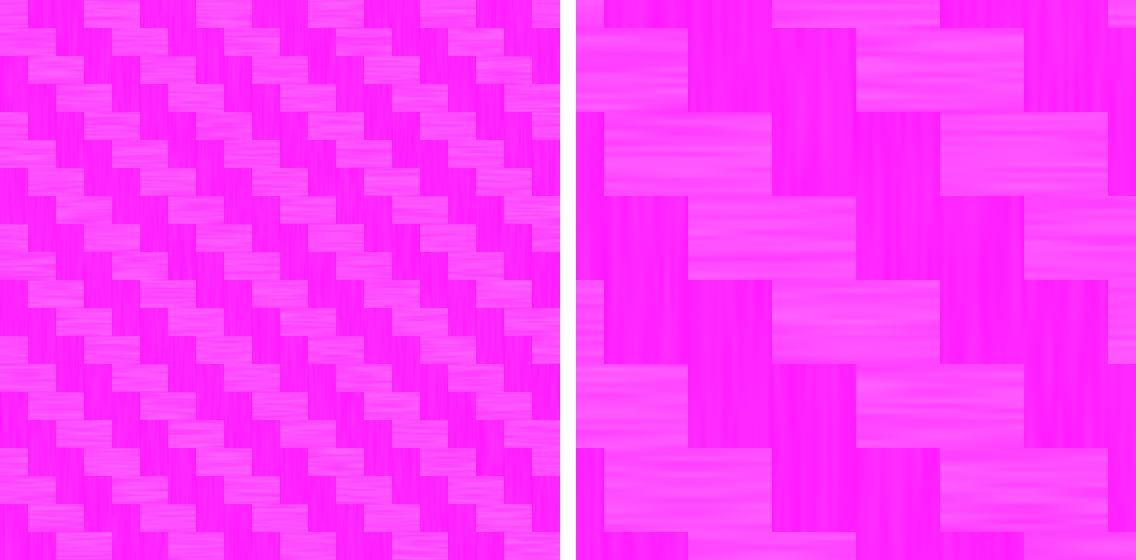
Left, the full canvas; right, a detail of the centre.
A Shadertoy shader for this pattern:

```glsl
// Two-over-two twill weave: bright horizontal weft crossing deeper vertical warp,
// stepping one thread per row. Stretched, wrapping value noise draws the fibres,
// and a small grid of samples per pixel smooths the edges.

const float THREADS = 20.0;          // threads each way, a multiple of FLOAT_SPAN
const float FLOAT_SPAN = 4.0;        // threads in one twill repeat
const float FIBRES = 16.0;           // fine fibres per thread
const float STREAKS_ALONG = 20.0;    // streak lengths across the canvas
const vec3 WARP_COLOUR = vec3(1.0, 0.145, 1.0);
const vec3 WEFT_COLOUR = vec3(1.0, 0.305, 1.0);
const float WARP_CONTRAST = 0.10;
const float WEFT_CONTRAST = 0.17;
const float EDGE_SHADE = 0.025;      // dimming at the sides of a thread
const float EDGE_WIDTH = 0.07;       // in thread widths
const int SAMPLES = 3;               // per pixel side

float hash(vec2 p) {
    vec3 q = fract(vec3(p.xyx) * 0.1031);
    q += dot(q, q.yzx + 33.33);
    return fract((q.x + q.y) * q.z);
}

// Value noise repeating after a whole period of lattice cells
float wrapNoise(vec2 p, vec2 period, float seed) {
    vec2 i = floor(p);
    vec2 f = fract(p);
    f = f * f * (3.0 - 2.0 * f);
    vec2 a = mod(i, period) + seed;
    vec2 b = mod(i + 1.0, period) + seed;
    return mix(mix(hash(a), hash(vec2(b.x, a.y)), f.x),
               mix(hash(vec2(a.x, b.y)), hash(b), f.x), f.y);
}

// Streaks running along p.x, centred on zero
float fibreStreaks(vec2 p, float seed) {
    vec2 fine = vec2(STREAKS_ALONG, THREADS * FIBRES);
    vec2 broad = fine * 0.5;
    float streak = 0.65 * wrapNoise(p * fine, fine, seed)
                 + 0.35 * wrapNoise(p * broad, broad, seed + 37.0);
    return streak - 0.5;
}

vec3 weave(vec2 uv) {
    vec2 cell = floor(uv * THREADS);
    vec2 local = fract(uv * THREADS);
    bool weftOnTop = mod(cell.x + cell.y + 2.0, FLOAT_SPAN) < 0.5 * FLOAT_SPAN;

    vec2 along = weftOnTop ? uv : uv.yx;
    float across = weftOnTop ? local.y : local.x;
    float streak = fibreStreaks(along, weftOnTop ? 11.0 : 83.0);
    float contrast = weftOnTop ? WEFT_CONTRAST : WARP_CONTRAST;
    float side = min(across, 1.0 - across);
    float shade = EDGE_SHADE * (1.0 - smoothstep(0.0, EDGE_WIDTH, side));

    vec3 colour = weftOnTop ? WEFT_COLOUR : WARP_COLOUR;
    colour.g += streak * contrast - shade;
    return clamp(colour, 0.0, 1.0);
}

void mainImage(out vec4 fragColor, in vec2 fragCoord) {
    vec3 sum = vec3(0.0);
    for (int y = 0; y < SAMPLES; y++) {
        for (int x = 0; x < SAMPLES; x++) {
            vec2 offset = (vec2(x, y) + 0.5) / float(SAMPLES) - 0.5;
            sum += weave(fract((fragCoord + offset) / iResolution.xy));
        }
    }
    fragColor = vec4(sum / float(SAMPLES * SAMPLES), 1.0);
}
```
